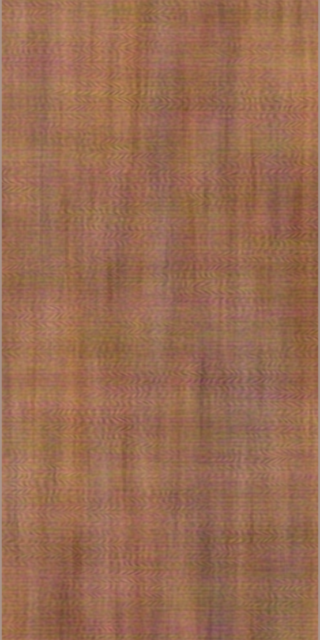
A WebGL 1 fragment shader for this texture:

```glsl
precision highp float;
// Brown woven veneer: long vertical grain streaks and soft stains under
// fine horizontal rows of slanted stitches, tinted rose and olive by row.
// Layers of stretched gradient noise are summed, then a pale rim is added.

uniform vec2 u_resolution;

#define BASE_COLOR vec3(0.594, 0.417, 0.319)
#define RIM_COLOR vec3(0.67, 0.60, 0.57)
#define ROSE_SHIFT vec3(0.016, -0.027, 0.036)
#define WARM_SHIFT vec3(0.044, 0.010, -0.034)
#define ROWS 40.0
#define STITCHES 46.0
#define STITCH_CONTRAST 0.030
#define SPECKLE_CONTRAST 0.034
#define STREAK_CONTRAST 0.105
#define STAIN_CONTRAST 0.095
#define RIM_WIDTH 0.005

vec2 gradientAt(vec2 cell) {
  float h = fract(sin(dot(cell, vec2(127.1, 311.7))) * 43758.55);
  float angle = 6.2832 * h;
  return vec2(cos(angle), sin(angle));
}

// Gradient noise, roughly -1 to 1.
float noise(vec2 p) {
  vec2 i = floor(p);
  vec2 f = p - i;
  vec2 w = f * f * f * (f * (f * 6.0 - 15.0) + 10.0);
  float a = dot(gradientAt(i), f);
  float b = dot(gradientAt(i + vec2(1.0, 0.0)), f - vec2(1.0, 0.0));
  float c = dot(gradientAt(i + vec2(0.0, 1.0)), f - vec2(0.0, 1.0));
  float d = dot(gradientAt(i + 1.0), f - 1.0);
  return 1.4 * mix(mix(a, b, w.x), mix(c, d, w.x), w.y);
}

// Long vertical fibres at three widths, plus sparse dark ones.
float grainStreaks(vec2 p) {
  float wide = noise(p * vec2(9.0, 0.8) + 3.7);
  float medium = noise(p * vec2(24.0, 2.2) + 11.3);
  float thin = noise(p * vec2(62.0, 5.0) + 27.9);
  float dark = smoothstep(0.25, 0.75, noise(p * vec2(38.0, 3.5) + 58.6));
  return 0.45 * wide + 0.4 * medium + 0.3 * thin - 0.4 * dark + 0.04;
}

// Slanted dashes, leaning the other way in every second row.
float stitches(vec2 p) {
  float y = p.y * ROWS + 0.25 * noise(p * vec2(5.0, 9.0));
  float row = floor(y);
  float across = y - row - 0.5;
  float lean = mod(row, 2.0) * 2.0 - 1.0;
  float x = p.x * STITCHES + 0.8 * noise(p * vec2(14.0, 34.0) + 8.1);
  float dash = sin(6.2832 * (x + lean * across * 0.8));
  float fade = cos(3.1416 * across);
  float strength = 0.7 + 1.1 * noise(p * vec2(4.0, 8.0) + 41.0);
  return dash * fade * strength;
}

// Thin horizontal threads that break up along their length.
float threads(vec2 p) {
  float rib = cos(6.2832 * p.y * ROWS * 2.0);
  float broken = noise(p * vec2(11.0, 110.0) + 5.3);
  return 0.3 * rib + 0.8 * broken;
}

void main() {
  vec2 uv = gl_FragCoord.xy / u_resolution;
  vec2 p = uv * vec2(1.0, 2.0);

  // Broad stains, with a darker band right of the middle, lower down.
  float stain = noise(p * vec2(2.2, 1.3) + 17.0)
              + 0.5 * noise(p * vec2(6.0, 3.0) + 22.4);
  float offset = (uv.x - 0.68 + 0.15 * (uv.y - 0.4)) / 0.2;
  float band = exp(-offset * offset) * smoothstep(0.95, 0.4, uv.y);
  float light = STAIN_CONTRAST * (0.6 * stain - 0.65 * band + 0.15);
  light += STREAK_CONTRAST * grainStreaks(p);

  // Faint horizontal bands across the whole width.
  light += 0.035 * noise(p * vec2(1.2, 14.0) + 36.2);

  // Weave relief and small speckle.
  light += STITCH_CONTRAST * (stitches(p) + threads(p));
  light += SPECKLE_CONTRAST * noise(p * vec2(85.0, 95.0) + 63.0);

  // Tints: rose against olive along the rows, warm against grey in patches.
  float rose = 0.9 * noise(p * vec2(4.0, 46.0) + 31.0)
             + 0.6 * noise(p * vec2(1.5, 12.0) + 52.0)
             + 0.8 * noise(p * vec2(48.0, 60.0) + 71.0);
  float warm = 0.8 * noise(p * vec2(11.0, 2.0) + 83.0)
             + 0.6 * noise(p * vec2(34.0, 44.0) + 97.0)
             + 0.2 - 0.6 * band;
  vec3 color = BASE_COLOR + light * vec3(1.0, 0.92, 0.82);
  color += rose * ROSE_SHIFT + warm * WARM_SHIFT;

  // Pale, soft rim at the left and right sides.
  float side = min(uv.x, 1.0 - uv.x);
  float rim = 1.0 - smoothstep(RIM_WIDTH * 0.5, RIM_WIDTH * 1.8, side);
  color = mix(color, RIM_COLOR, 0.9 * rim);

  gl_FragColor = vec4(clamp(color, 0.0, 1.0), 1.0);
}
```
